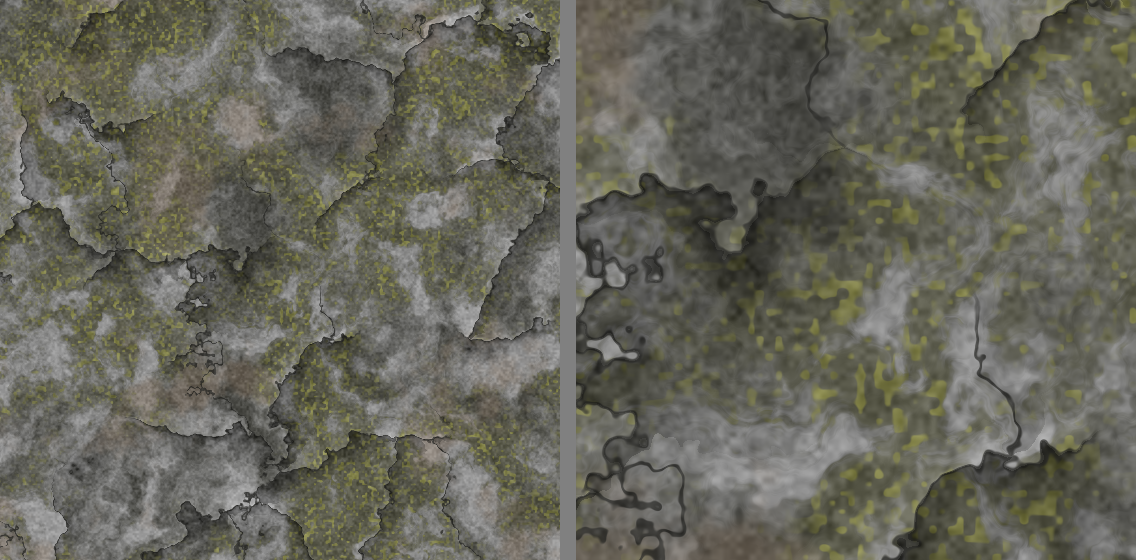
Left: the whole. Right: its middle third, enlarged.
Write a three.js fragment shader that draws this texture.

```glsl
// Weathered grey rock: pale ragged slabs between dark, mossy seams and thin cracks.
// Warped cellular noise places slabs and cracks; layered value noise frays their
// edges and adds grain, olive lichen specks and faint rusty stains.
varying vec2 vUv;

const vec3 SEAM_DARK  = vec3(0.265, 0.265, 0.245);
const vec3 STONE_MID  = vec3(0.425, 0.425, 0.415);
const vec3 STONE_PALE = vec3(0.595, 0.595, 0.595);
const vec3 MOSS_SOIL  = vec3(0.36, 0.36, 0.27);
const vec3 MOSS_SPECK = vec3(0.53, 0.53, 0.27);
const vec3 RUST       = vec3(0.54, 0.47, 0.40);
const vec3 CRACK_DARK = vec3(0.16, 0.16, 0.15);

const float SLAB_SCALE  = 7.5;    // slabs across the canvas
const float CRACK_SCALE = 4.6;    // crack cells across the canvas
const float WARP        = 0.27;   // bending of slab outlines
const float CRACK_WIDTH = 0.0032; // half width of a crack
const float SHADE_WIDTH = 0.022;  // reach of the shade beside a crack
const float GRAIN       = 0.11;   // strength of the fine grain
const float GRAIN_SCALE = 260.0;
const float SPECK_SCALE = 185.0;

float hash(vec2 p) {
  vec3 q = fract(p.xyx * 0.1031);
  q += dot(q, q.yzx + 33.33);
  return fract((q.x + q.y) * q.z);
}

vec2 hash2(vec2 p) { return vec2(hash(p), hash(p + 71.7)); }

float noise(vec2 p) {
  vec2 i = floor(p), f = fract(p);
  f = f * f * (3.0 - 2.0 * f);
  return mix(mix(hash(i), hash(i + vec2(1.0, 0.0)), f.x),
             mix(hash(i + vec2(0.0, 1.0)), hash(i + 1.0), f.x), f.y);
}

// Layered noise, turned at each octave; centred on 0.5.
float layers(vec2 p) {
  float sum = 0.0, total = 0.0, amp = 1.0;
  for (int i = 0; i < 6; i++) {
    sum += amp * noise(p);
    total += amp;
    amp *= 0.6;
    p = mat2(1.6, 1.2, -1.2, 1.6) * p + 19.3;
  }
  return sum / total;
}

// Distance to the nearest cell border (x) and the direction towards it (yz).
vec3 cellBorder(vec2 p) {
  vec2 home = floor(p), f = fract(p), nearest = vec2(0.0);
  float best = 8.0;
  for (int y = -1; y <= 1; y++)
    for (int x = -1; x <= 1; x++) {
      vec2 g = vec2(float(x), float(y));
      vec2 r = g + hash2(home + g) - f;
      if (dot(r, r) < best) { best = dot(r, r); nearest = r; }
    }
  vec3 border = vec3(8.0, 0.0, 1.0);
  for (int y = -2; y <= 2; y++)
    for (int x = -2; x <= 2; x++) {
      vec2 g = vec2(float(x), float(y));
      vec2 r = g + hash2(home + g) - f;
      vec2 gap = r - nearest;
      if (dot(gap, gap) > 0.0001) {
        vec2 n = normalize(gap);
        float d = dot(0.5 * (r + nearest), n);
        if (d < border.x) border = vec3(d, n);
      }
    }
  return border;
}

void main() {
  vec2 p = vUv;
  vec2 bend = vec2(layers(p * 6.0 + 3.1), layers(p * 6.0 + 47.9)) - 0.5;
  vec2 q = p + WARP * bend;

  // Slab tone: pale inside, frayed and dark towards the seams
  float slab = cellBorder(q * SLAB_SCALE + 11.0).x;
  float fray = layers(p * 9.0 + 5.0 * bend + 83.0) - 0.5;
  float broad = noise(p * 4.0 + 61.0) - 0.5;
  float tone = 0.49 + 1.45 * (slab - 0.17) + 2.1 * fray + 0.22 * broad;
  tone = clamp(tone, 0.0, 1.0);
  vec3 color = tone < 0.5 ? mix(SEAM_DARK, STONE_MID, tone * 2.0)
                          : mix(STONE_MID, STONE_PALE, tone * 2.0 - 1.0);

  // Rusty stains
  float stain = smoothstep(0.56, 0.72, layers(p * 6.5 + 131.0));
  color = mix(color, RUST, 0.45 * stain);

  // Moss: an olive tint with scattered bright specks, mostly in the seams
  float mossArea = smoothstep(0.40, 0.62, layers(p * 5.0 + 29.0));
  mossArea *= 1.0 - smoothstep(0.35, 0.8, tone);
  color = mix(color, MOSS_SOIL, 0.6 * mossArea);
  float speck = smoothstep(0.56, 0.80, noise(p * SPECK_SCALE + 7.0));
  float speckTint = 0.8 + 0.4 * noise(p * 90.0);
  color = mix(color, MOSS_SPECK * speckTint, 0.75 * speck * mossArea);

  // Broken cracks: dark line, shade on one side, worn pale rim on the other
  vec3 border = cellBorder((q + 0.05 * bend.yx) * CRACK_SCALE + 37.0);
  float reach = border.x / CRACK_SCALE;
  float present = smoothstep(0.46, 0.62, noise(p * 5.5 + 201.0));
  float side = dot(border.yz, normalize(vec2(-0.4, 1.0)));
  float shade = present * exp(-reach / SHADE_WIDTH);
  color *= 1.0 - 0.45 * shade * smoothstep(-0.2, 0.7, side);
  color += 0.10 * shade * smoothstep(0.1, 0.8, -side);
  float line = 1.0 - smoothstep(0.3 * CRACK_WIDTH, CRACK_WIDTH, reach);
  color = mix(color, CRACK_DARK, 0.75 * line * present);

  // Fine mineral grain
  float grain = noise(p * GRAIN_SCALE) + 0.6 * noise(p * GRAIN_SCALE * 0.47 + 9.0) - 0.8;
  color += GRAIN * grain;

  gl_FragColor = vec4(color, 1.0);
}
```
